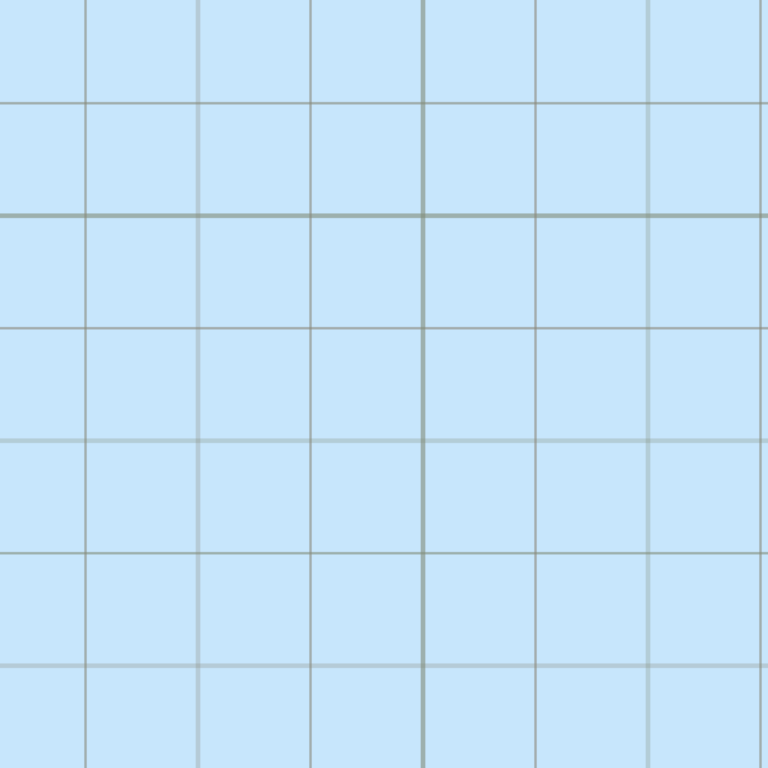
Give the GLSL for this pattern, as a three.js fragment shader.

```glsl
#define PITCH 0.14648
#define MAJOR_AT vec2(0.5508, 0.7191)
#define THIN_HALF 0.0016
#define WIDE_HALF 0.0030
#define EDGE_SOFT 0.0012
#define DARK_INK 0.60
#define PALE_INK 0.28
#define TINT_SHIFT 0.05
#define PAPER vec3(0.78, 0.90, 0.99)
#define INK vec3(0.52, 0.54, 0.47)

varying vec2 vUv;

float hash(float n) {
  return fract(sin(n * 12.9898) * 43758.5453);
}

// Ink colour in rgb and coverage in a, for the rule nearest to a coordinate
vec4 ruleLine(float coord, float majorAt, float seed) {
  float steps = (coord - majorAt) / PITCH;
  float index = floor(steps + 0.5);
  float dist = abs(steps - index) * PITCH;

  // Index zero is the major rule; the others alternate thin and pale
  float isMajor = 1.0 - step(0.5, abs(index));
  float isThin = step(0.5, mod(index, 2.0));
  float halfWidth = mix(WIDE_HALF, THIN_HALF, isThin);
  float strength = mix(PALE_INK, DARK_INK, max(isMajor, isThin));
  float coverage = 1.0 - smoothstep(halfWidth - EDGE_SOFT, halfWidth + EDGE_SOFT, dist);

  // Slight drift between warm and green ink
  float drift = (hash(index + seed) - 0.5) * TINT_SHIFT;
  return vec4(INK + drift * vec3(1.0, -0.6, 0.0), coverage * strength);
}

void main() {
  vec4 vertical = ruleLine(vUv.x, MAJOR_AT.x, 17.0);
  vec4 horizontal = ruleLine(vUv.y, MAJOR_AT.y, 53.0);

  // Layer both sets of rules over the paper
  vec3 color = mix(PAPER, horizontal.rgb, horizontal.a);
  color = mix(color, vertical.rgb, vertical.a);
  gl_FragColor = vec4(color, 1.0);
}
```
